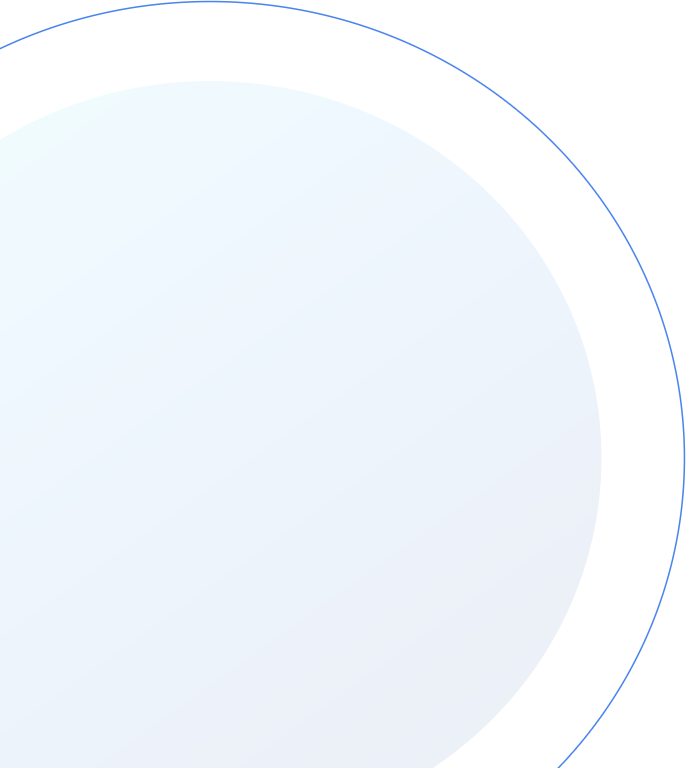
Reproduce this background procedurally as a Shadertoy shader.

```glsl
// Pale blue gradient disc inside a thin blue elliptical ring on white.

// Lengths are in canvas heights, origin at the lower left.
const vec2 CENTER = vec2(0.2734, 0.4036);
const vec2 DISC_RADII = vec2(0.5098, 0.4909);
const vec2 RING_RADII = vec2(0.6178, 0.5944);
const float RING_WIDTH = 0.0020;

const vec2 GRADIENT_DIR = vec2(0.58, -0.815);
const float GRADIENT_REACH = 0.48;

const vec3 PAPER = vec3(1.0);
const vec3 RING_BLUE = vec3(0.29, 0.52, 0.93);
const vec3 DISC_LIGHT = vec3(0.941, 0.984, 0.998);
const vec3 DISC_MIDDLE = vec3(0.934, 0.960, 0.992);
const vec3 DISC_SHADE = vec3(0.925, 0.942, 0.970);

// First-order signed distance to an axis-aligned ellipse.
float ellipseDistance(vec2 p, vec2 radii) {
    float level = length(p / radii);
    float slope = length(p / (radii * radii));
    return level * (level - 1.0) / max(slope, 1e-4);
}

// Three-stop diagonal gradient, light at the upper left.
vec3 discColor(vec2 p) {
    float t = clamp(dot(p, GRADIENT_DIR) / GRADIENT_REACH, -1.0, 1.0);
    return t < 0.0 ? mix(DISC_MIDDLE, DISC_LIGHT, -t)
                   : mix(DISC_MIDDLE, DISC_SHADE, t);
}

// Antialiased coverage of the region where the distance is negative.
float coverage(float dist, float pixel) {
    return clamp(0.5 - dist / pixel, 0.0, 1.0);
}

void mainImage(out vec4 fragColor, in vec2 fragCoord) {
    float pixel = 1.0 / iResolution.y;
    // Horizontal placement follows the 458:512 canvas at any size.
    vec2 p = fragCoord * pixel - CENTER;

    float disc = coverage(ellipseDistance(p, DISC_RADII), pixel);
    float ringDistance = abs(ellipseDistance(p, RING_RADII)) - 0.5 * RING_WIDTH;
    float ring = coverage(ringDistance, pixel);

    vec3 color = mix(PAPER, discColor(p), disc);
    color = mix(color, RING_BLUE, ring);
    fragColor = vec4(color, 1.0);
}
```
